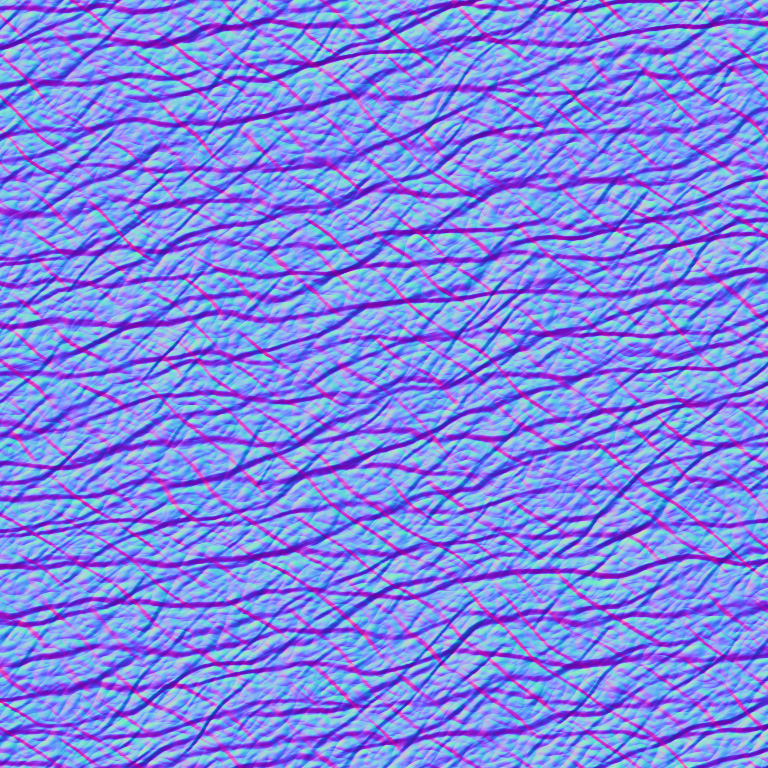
Reproduce this texture map procedurally as a WebGL 1 fragment shader.

```glsl
precision highp float;

uniform vec2 u_resolution;

// Crease families: angle (radians), lines per canvas, half width, depth
const vec4 MAIN_FOLD  = vec4( 0.07, 19.0, 0.0043, 0.150);
const vec4 CROSS_FOLD = vec4( 0.33, 15.0, 0.0043, 0.115);
const vec4 RISING     = vec4( 0.76, 26.0, 0.0030, 0.100);
const vec4 FALLING    = vec4(-0.66, 26.0, 0.0030, 0.125);

const float LINE_JITTER = 0.16;   // shift of single lines, in spacings
const float BEND        = 0.60;   // broad waviness, in spacings
const float WIGGLE      = 0.26;   // tight waviness, in spacings
const float SWAY        = 0.016;  // shared distortion of all families
const float GROOVE      = 0.20;   // dip in front of each step
const float WRINKLE     = 0.36;   // slope of the small wrinkles
const float GRAIN       = 0.26;   // slope of the finest grain
const float SAMPLE_STEP = 0.0011; // distance for the surface slope
const float RELIEF      = 1.0;    // overall strength

float hash(vec2 p) {
  vec3 q = fract(vec3(p.xyx) * 0.1031);
  q += dot(q, q.yzx + 33.33);
  return fract((q.x + q.y) * q.z);
}

float cornerSlope(vec2 cell, vec2 offset) {
  float a = 6.2832 * hash(cell);
  return dot(vec2(cos(a), sin(a)), offset);
}

// Gradient noise, roughly -0.7 to 0.7
float noise(vec2 p) {
  vec2 i = floor(p);
  vec2 f = p - i;
  vec2 u = f * f * f * (f * (f * 6.0 - 15.0) + 10.0);
  vec2 e = vec2(1.0, 0.0);
  float low  = mix(cornerSlope(i, f), cornerSlope(i + e, f - e), u.x);
  float high = mix(cornerSlope(i + e.yx, f - e.yx),
                   cornerSlope(i + e.xx, f - e.xx), u.x);
  return mix(low, high, u.y);
}

vec2 rotate(vec2 p, float a) {
  float c = cos(a);
  float s = sin(a);
  return vec2(c * p.x + s * p.y, c * p.y - s * p.x);
}

// Overlapping plates: a sharp step at each line, a gentle slope between;
// "broken" fades lines from continuous (0) to short strokes (1)
float crease(vec2 p, vec4 family, float broken, float seed) {
  vec2 q = rotate(p, family.x);
  float v = q.y * family.y + seed;
  v += BEND * noise(q * vec2(4.5, 5.0) + seed);
  v += WIGGLE * noise(q * vec2(14.0, 15.0) + seed * 2.0);

  float id = floor(v + 0.5);
  float shift = LINE_JITTER * (2.0 * hash(vec2(id + 50.0, seed)) - 1.0);
  float s = v - id;
  float d = s - shift;
  float w = family.z * family.y;

  float dip = (d + w) / w;
  float profile = smoothstep(-w, w, d) - s - 0.5 - GROOVE * exp(-dip * dip);
  float along = noise(vec2(q.x * mix(6.0, 15.0, broken), id * 3.7 + seed));
  float stroke = 0.15 + 1.3 * smoothstep(-0.35, 0.35, along);
  float strength = mix(0.7, 1.25, hash(vec2(id + 90.0, seed + 7.0)));
  strength *= mix(1.0 + 0.8 * along, stroke, broken);
  return family.w / family.y * strength * profile;
}

// Small folds and grain inside the plates
float fineRelief(vec2 p) {
  vec2 a = rotate(p, 0.3);
  vec2 b = rotate(p, 0.75);
  vec2 c = rotate(p, -0.45);
  float h = WRINKLE * abs(noise(a * vec2(28.0, 62.0) + 11.0)) / 62.0;
  h += WRINKLE * abs(noise(b * vec2(26.0, 66.0) + 23.0)) / 66.0;
  h += WRINKLE * abs(noise(c * vec2(36.0, 74.0) + 37.0)) / 74.0;
  h += GRAIN * noise(a * vec2(85.0, 135.0) + 71.0) / 135.0;
  return h;
}

float height(vec2 p) {
  vec2 sway = vec2(noise(p * 7.0 + 5.0), noise(p * 7.0 + 19.0));
  vec2 q = p + SWAY * sway;
  return crease(q, MAIN_FOLD, 0.0, 13.0) + crease(q, CROSS_FOLD, 0.25, 29.0)
       + crease(q, RISING, 1.0, 47.0) + crease(q, FALLING, 1.0, 61.0)
       + fineRelief(p);
}

void main() {
  vec2 p = gl_FragCoord.xy / u_resolution + 2.0;
  vec2 e = vec2(SAMPLE_STEP, 0.0);
  float h = height(p);
  vec2 slope = vec2(height(p + e) - h, height(p + e.yx) - h) / SAMPLE_STEP;

  // Encode the surface direction as colour, red following the rise
  vec3 normal = normalize(vec3(RELIEF * slope * vec2(1.0, -1.0), 1.0));
  gl_FragColor = vec4(normal * 0.5 + 0.5, 1.0);
}
```
